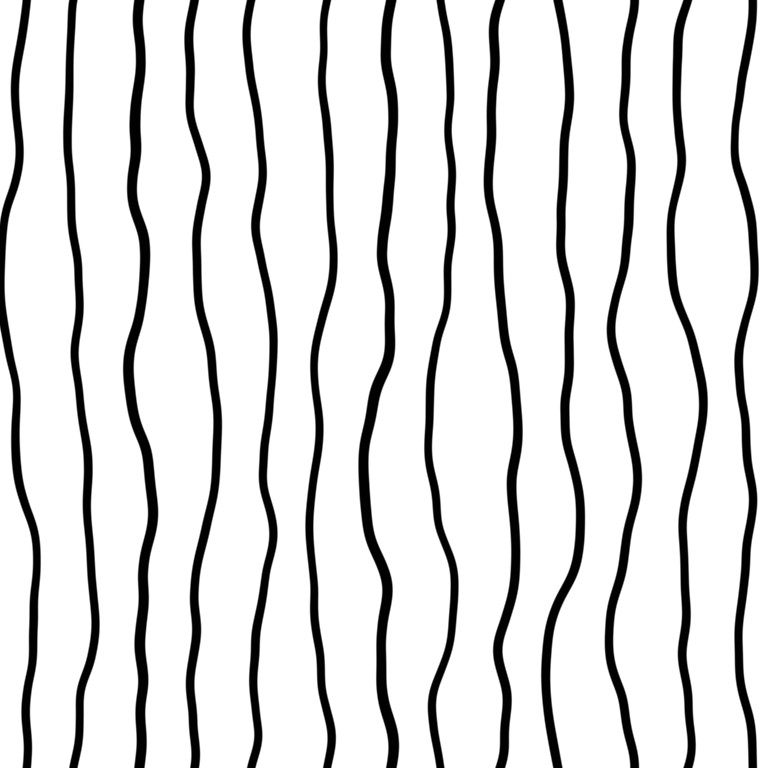
A Shadertoy shader for this pattern:

```glsl
float hash(vec2 p) {
    vec3 q = fract(vec3(p.xyx) * 0.1031);
    q += dot(q, q.yzx + 33.33);
    return fract((q.x + q.y) * q.z);
}

// 1D gradient noise that repeats after "period" cells
float periodicNoise(float t, float period, float seed) {
    float cell = floor(t), f = fract(t);
    float g0 = 2.0 * hash(vec2(mod(cell, period), seed)) - 1.0;
    float g1 = 2.0 * hash(vec2(mod(cell + 1.0, period), seed)) - 1.0;
    float fade = f * f * f * (f * (f * 6.0 - 15.0) + 10.0);
    return mix(g0 * f, g1 * (f - 1.0), fade);
}

// Horizontal position of a hand-drawn line at height y
float strokeX(float line, float y) {
    float t = y + hash(vec2(line, 71.0));
    float sway = 0.075 * periodicNoise(t * 2.0, 2.0, line + 11.0)
               + 0.058 * periodicNoise(t * 5.0, 5.0, line + 37.0)
               + 0.014 * periodicNoise(t * 12.0, 12.0, line + 59.0);
    // Soft limit keeps neighbours apart
    return 0.025 + 0.0788 * line + 0.03 * tanh(sway / 0.03);
}

float strokeHalfWidth(float line, float y) {
    float weight = hash(vec2(line, 93.0));
    return 0.0051 + 0.0024 * weight * weight * weight
         + 0.0012 * periodicNoise(y * 9.0, 9.0, line + 83.0);
}

void mainImage(out vec4 fragColor, in vec2 fragCoord) {
    vec2 uv = fragCoord / iResolution.xy;
    float pixel = 1.0 / min(iResolution.x, iResolution.y);
    float ink = 0.0;

    for (int i = 0; i < 13; i++) {
        float line = float(i);
        float x = strokeX(line, uv.y);

        // Slope correction keeps the width even where the line leans
        float slope = (strokeX(line, uv.y + 0.002) - strokeX(line, uv.y - 0.002)) / 0.004;
        float dist = abs(uv.x - x) / sqrt(1.0 + slope * slope) - strokeHalfWidth(line, uv.y);
        ink = max(ink, 1.0 - smoothstep(-pixel, pixel, dist));
    }

    fragColor = vec4(mix(vec3(1.0), vec3(0.005), ink), 1.0);
}
```
